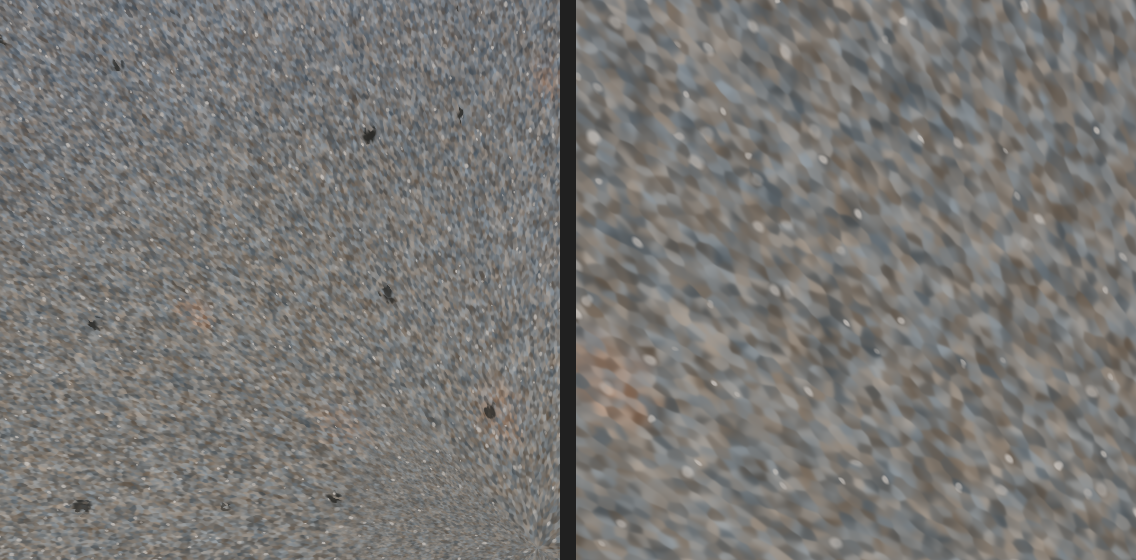
Left: the whole. Right: its middle third, enlarged.
Give the GLSL for this texture, as a Shadertoy shader.

```glsl
vec3 hash(vec2 cell) {
    vec3 q = fract(cell.xyx * vec3(0.1031, 0.1030, 0.0973));
    q += dot(q, q.yxz + 33.33);
    return fract((q.xxy + q.yzz) * q.zyx);
}

// Soft cellular noise stretched along dir: x is brightness, y is warmth
vec2 grains(vec2 p, vec2 dir, float cells) {
    p = p * cells + cells;
    vec2 home = floor(p), sum = vec2(0.0);
    float total = 0.0;
    for (int j = -2; j <= 2; j++)
    for (int i = -2; i <= 2; i++) {
        vec2 cell = home + vec2(i, j);
        vec2 d = p - cell - hash(cell).xy;
        vec2 local = vec2(dot(d, dir) * 0.7, dot(d, vec2(-dir.y, dir.x)) * 1.35);
        float weight = exp(-5.0 * dot(local, local));
        sum += weight * (hash(cell + 57.0).xy - 0.5);
        total += weight;
    }
    return sum / total;
}

// Sparse elongated blobs of varied size and strength
float scatter(vec2 p, vec2 dir, float cells, float chance, float radius, float softness) {
    p = p * cells + cells * 3.0;
    vec2 home = floor(p);
    float mask = 0.0;
    for (int j = -1; j <= 1; j++)
    for (int i = -1; i <= 1; i++) {
        vec2 cell = home + vec2(i, j);
        vec3 traits = hash(cell + 131.0);
        vec2 d = p - cell - hash(cell).xy;
        float dist = length(vec2(dot(d, dir) * 0.8, dot(d, vec2(-dir.y, dir.x)) * 1.25));
        float size = radius * cells * mix(0.5, 1.2, traits.y);
        float blob = smoothstep(size, size * (1.0 - softness), dist);
        mask = max(mask, blob * step(traits.x, chance) * mix(0.45, 1.0, traits.z));
    }
    return mask;
}

void mainImage(out vec4 fragColor, in vec2 fragCoord) {
    vec2 p = fragCoord / iResolution.y;

    // Grain points toward the lower right corner
    vec2 ray = p - vec2(0.96, 0.02);
    vec2 dir = normalize(ray + vec2(0.0001, 0.0));
    float angle = atan(ray.y, -ray.x);
    float fan = smoothstep(0.45, 0.2, length(ray)) * smoothstep(0.9, 0.75, angle);

    // Fine and coarse aggregate, finer and flatter inside the fan
    vec2 fine = grains(p, dir, 165.0);
    vec2 coarse = grains(p + 0.37, dir, 85.0);
    vec2 dust = grains(p + 0.71, dir, 290.0);
    vec2 grain = mix(fine * 0.23 + coarse * 0.11, dust * 0.2 + fine * 0.07, fan * 0.8);

    // Broad drift between cool and warm asphalt
    float drift = sin(p.x * 5.0 + 2.0 * sin(p.y * 4.0)) + sin(p.y * 7.0 - p.x * 3.0 + 1.0);
    float cool = smoothstep(0.35, 1.1, p.y + 0.25 * abs(p.x - 0.45) + 0.06 * drift);
    vec3 color = mix(vec3(0.480, 0.472, 0.458), vec3(0.456, 0.462, 0.472), cool);
    color += 0.006 * drift + grain.x;
    color += vec3(1.0, 0.0, -0.9) * grain.y * 0.28;

    // Rusty stains, broken up by the grain
    vec2 wobble = vec2(coarse.x, fine.y);
    float rust = scatter(p + wobble * 0.02, dir, 4.0, 0.22, 0.07, 0.8);
    color += vec3(0.10, 0.025, -0.015) * rust * (0.75 + fine.y);

    // Pale stone chips
    float chips = scatter(p + wobble * 0.003, dir, 42.0, 0.36, 0.0046, 0.65);
    color = mix(color, vec3(0.76, 0.74, 0.72) + 0.1 * coarse.y, chips * 0.85);

    // Ragged dark pits
    float pits = scatter(p + wobble * 0.018, dir, 6.0, 0.22, 0.014, 0.5);
    color = mix(color, vec3(0.14, 0.14, 0.13), pits * 0.9);

    fragColor = vec4(color, 1.0);
}
```
